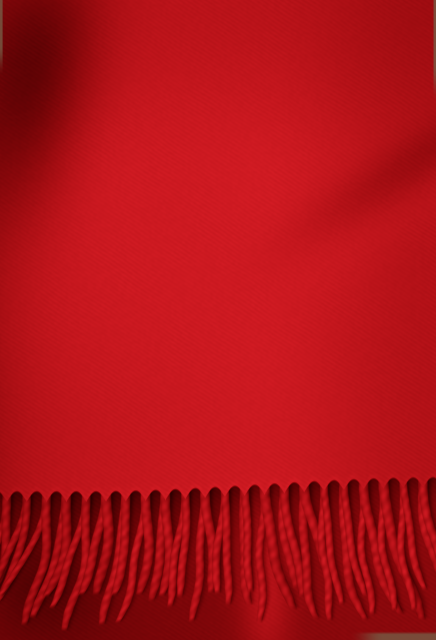
Write a Shadertoy shader that draws this texture.

```glsl
// Red twill shawl with soft fold shadows and a twisted fringe along the hem.
#define TASSELS 22.0
#define STRANDS 46
#define STRAND_RADIUS 0.0118
#define TWILL_FREQ 145.0
#define TWILL_DEPTH 0.016
#define HEM_LEFT 0.230
#define HEM_RIGHT 0.252
#define BACKDROP vec3(0.46, 0.36, 0.27)

float hash(vec2 p) {
    p = fract(p * vec2(0.1031, 0.1137));
    p += dot(p, p.yx + 33.33);
    return fract((p.x + p.y) * p.x * 17.0);
}

float noise(vec2 p) {
    vec2 i = floor(p), f = fract(p);
    f = f * f * (3.0 - 2.0 * f);
    return mix(mix(hash(i), hash(i + vec2(1, 0)), f.x),
               mix(hash(i + vec2(0, 1)), hash(i + vec2(1, 1)), f.x), f.y);
}

float glow(vec2 p, vec2 center, vec2 size) {
    vec2 d = (p - center) / size;
    return exp(-dot(d, d));
}

// Green and blue fall faster than red as the dye darkens.
vec3 dye(float light) {
    light = clamp(light, 0.0, 1.1);
    return vec3(0.82 * light, 0.105 * pow(light, 3.0), 0.136 * pow(light, 2.7));
}

float clothLight(vec2 uv) {
    float light = 0.985;
    // Broad shade on the upper left, leaning toward the side
    vec2 leaned = uv - vec2(0.25 * (uv.y - 0.85), 0.0);
    light -= 0.40 * glow(leaned, vec2(0.07, 0.88), vec2(0.13, 0.20));
    light -= 0.15 * exp(-uv.x / 0.10);
    light -= 0.10 * smoothstep(0.72, 1.0, uv.y);
    light -= 0.13 * smoothstep(0.58, 1.0, uv.x);
    light -= 0.06 * glow(uv, vec2(0.0, 0.30), vec2(0.5, 0.2));
    // Diagonal fold on the right
    float fold = uv.y - (0.605 + 0.41 * (uv.x - 0.6));
    float reach = smoothstep(0.5, 1.0, uv.x);
    light -= reach * 0.13 * exp(-pow(fold / 0.045, 2.0));
    light += reach * 0.03 * exp(-pow((fold + 0.08) / 0.05, 2.0));
    return light + 0.02 * (noise(uv * vec2(5.0, 7.0)) - 0.5);
}

float twill(vec2 p) {
    float bend = 0.5 * noise(p * 18.0);
    float rib = sin(6.2832 * (TWILL_FREQ * (p.x * 0.65 + p.y) + bend));
    float grain = noise(p * 230.0) - 0.5;
    return TWILL_DEPTH * (rib * (0.35 + 0.65 * noise(p * 25.0)) + 1.3 * grain);
}

// Paints the back layer, then each strand with its cast shadow.
float fringeLight(vec2 uv, vec2 p, float hem, float aa) {
    float drop = hem - uv.y;
    float open = glow(uv, vec2(0.61, 0.08), vec2(0.06, 0.14));
    float light = 0.56 + 0.24 * open + 0.10 * smoothstep(0.1, 0.9, uv.x);
    light -= 0.24 * exp(-drop / 0.035);
    light -= 0.16 * glow(uv, vec2(0.10, 0.08), vec2(0.14, 0.09));
    light += twill(p);
    for (int i = 0; i < STRANDS; i++) {
        float id = float(i);
        float pick = hash(vec2(id * 7.3 + 2.0, 11.7));
        float pick2 = hash(vec2(id * 3.9 + 5.0, 41.3));
        float side = mod(id, 2.0) * 2.0 - 1.0;
        float root = (floor(id * 0.5) + 0.35) / TASSELS;
        float size = 0.155 + 0.065 * pick;
        float t = clamp(drop / size, 0.0, 1.0);
        float lean = mix(-0.075, 0.055, smoothstep(0.0, 0.9, root));
        lean += 0.05 * (pick2 - 0.5);
        float center = root + lean * t * t + side * 0.011 * smoothstep(0.02, 0.6, t);
        center += 0.007 * t * sin(t * (5.0 + 5.0 * pick) + 6.28 * pick2);
        float radius = STRAND_RADIUS * (0.72 + 0.3 * pick2);
        radius *= 1.0 - 0.3 * smoothstep(0.85, 1.0, t);
        float across = (uv.x - center) / radius;
        float tip = 1.0 - smoothstep(size - 0.006, size + 0.004, drop);
        // Soft shadow to the right of the strand
        light *= 1.0 - 0.30 * tip * exp(-pow((across - 0.8) / 0.9, 2.0));
        float cover = tip * (1.0 - smoothstep(1.0 - aa / radius, 1.0 + aa / radius, abs(across)));
        float twist = sin(drop * 330.0 + across * 2.2 + pick * 6.28);
        float body = 0.92 - 0.27 * pow(abs(across + 0.2), 2.0);
        body += 0.04 * twist + 0.09 * (noise(p * 150.0 + id) - 0.5);
        body -= 0.10 * (1.0 - smoothstep(0.0, 0.35, root));
        body -= 0.12 * exp(-drop / 0.018) + 0.10 * t * pick2;
        light = mix(light, body, cover);
    }
    return light;
}

void mainImage(out vec4 fragColor, in vec2 fragCoord) {
    vec2 uv = fragCoord / iResolution.xy;
    vec2 p = fragCoord / iResolution.y;
    float aa = 1.0 / iResolution.x;

    // Scalloped hem: small arches open between the tassels
    float hem = mix(HEM_LEFT, HEM_RIGHT, smoothstep(0.2, 1.0, uv.x));
    float arch = abs(sin(3.14159 * (uv.x * TASSELS - 0.35)));
    float edge = hem - 0.014 + 0.016 * arch;
    float cloth = clothLight(uv) + twill(p);
    cloth += 0.03 * exp(-pow((uv.y - edge - 0.004) / 0.004, 2.0));
    float light = cloth;
    if (uv.y < hem + 0.02) {
        float onCloth = smoothstep(-aa, aa, uv.y - edge);
        light = mix(fringeLight(uv, p, hem, aa), cloth, onCloth);
    }
    vec3 color = dye(light);

    // Slivers of the surface beneath at the borders
    float left = (1.0 - smoothstep(0.004, 0.008, uv.x)) * smoothstep(0.88, 0.93, uv.y);
    float right = smoothstep(0.992, 0.997, uv.x) * smoothstep(0.84, 0.90, uv.y);
    float base = (1.0 - smoothstep(0.008, 0.014, uv.y)) * smoothstep(0.80, 0.88, uv.x);
    color = mix(color, BACKDROP, 0.8 * max(left, max(right, base)));
    fragColor = vec4(color, 1.0);
}
```
